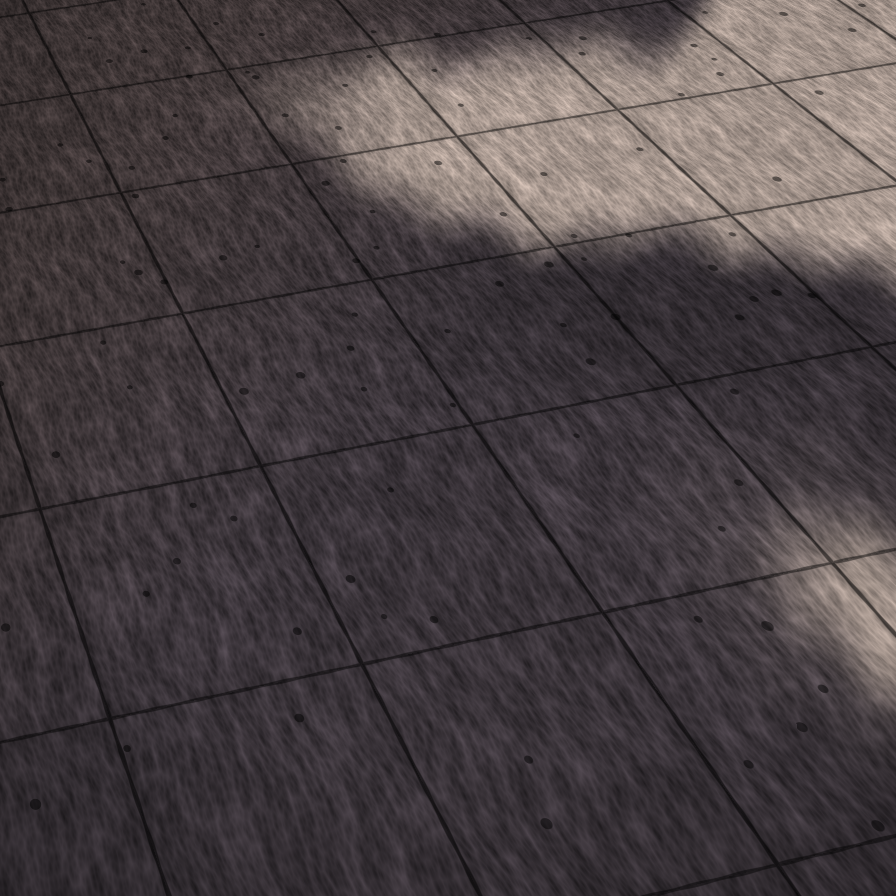
Write a Shadertoy shader that draws this texture.

```glsl
// Concrete paving seen at an angle: a projective map turns the canvas into tile
// units, stretched cellular noise gives the streaked grain and pits, and soft
// bands of low sunlight fall across the shaded slabs.

vec2 hash2(vec2 p) {
    return fract(sin(vec2(dot(p, vec2(127.1, 311.7)), dot(p, vec2(269.5, 183.3)))) * 43758.5);
}

// Cellular noise: x = distance to the nearest point, y = random value of its cell
vec2 cellular(vec2 p) {
    vec2 cell = floor(p), nearest = vec2(9.0, 0.0);
    for (int j = -1; j <= 1; j++)
    for (int i = -1; i <= 1; i++) {
        vec2 id = cell + vec2(i, j);
        vec2 jitter = hash2(id);
        float d = length(id + jitter - p);
        if (d < nearest.x) nearest = vec2(d, fract(jitter.x * 17.3 + jitter.y * 31.7));
    }
    return nearest;
}

// Dark streaks running along the slabs, roughly centred on zero
float streakGrain(vec2 p) {
    p.x += 0.012 * sin(p.y * 9.0 + p.x * 5.0);
    return 0.38 * cellular(p * vec2(17.0, 3.5)).x
         + 0.36 * cellular(p * vec2(38.0, 9.0) + 7.0).x
         + 0.26 * cellular(p * vec2(72.0, 25.0) + 19.0).x - 0.46;
}

// Sunlight amount; p runs from the top left
float sunlight(vec2 p) {
    float wobble = 0.008 * sin(p.x * 31.0 + 1.0) + 0.006 * sin(p.x * 57.0 + p.y * 20.0);
    float lower = 0.11 + 0.17 * smoothstep(0.15, 0.6, p.x) + 0.04 * smoothstep(0.75, 1.0, p.x) + wobble;
    float upper = 0.105 - 0.08 * p.x - 0.16 * smoothstep(0.74, 0.9, p.x) - wobble;
    float band = (1.0 - smoothstep(lower - 0.055, lower + 0.025, p.y))
               * smoothstep(upper - 0.04, upper + 0.045, p.y)
               * smoothstep(0.2, 0.48, p.x);
    // Second patch at the lower right, with a faint halo
    vec2 q = p - vec2(1.02, 0.7) - vec2(0.0, wobble);
    q.y -= 0.45 * q.x;
    float patchDist = length(q / vec2(0.2, 0.125));
    float spot = 0.85 * (1.0 - smoothstep(0.25, 1.05, patchDist))
               + 0.14 * (1.0 - smoothstep(0.6, 1.8, patchDist));
    return clamp(band + spot, 0.0, 1.0);
}

void mainImage(out vec4 fragColor, in vec2 fragCoord) {
    vec2 p = fragCoord / iResolution.xy;
    p.y = 1.0 - p.y;

    // Perspective: columns hold the tile axes and the central joint crossing
    mat3 tileToCanvas = mat3(0.2422, -0.0357, 0.02,
                             -0.0592, -0.122, 0.128,
                             0.5273, 0.474, 1.0);
    vec3 h = inverse(tileToCanvas) * vec3(p, 1.0);
    vec2 tile = h.xy / h.z;
    vec2 pixel = fwidth(tile);
    vec2 id = floor(tile);
    vec2 slabRandom = hash2(id + 40.0);

    // Shade, warmer at the upper left and dimmer toward the corners
    float sun = sunlight(p);
    vec3 shade = mix(vec3(0.275, 0.236, 0.236), vec3(0.243, 0.216, 0.24),
                     smoothstep(0.1, 0.6, 0.6 * p.x + 0.6 * p.y));
    shade *= 1.0 - 0.22 * smoothstep(0.35, 0.75, length(p - vec2(0.5, 0.45)));
    shade *= 1.0 - 0.18 * exp(-dot((p - vec2(0.75, 0.34)) * vec2(3.5, 9.0),
                                   (p - vec2(0.75, 0.34)) * vec2(3.5, 9.0)));
    vec3 color = mix(shade, vec3(0.665, 0.603, 0.568), sun);

    // Slab tone, cloudy mottling and streaks, different on each slab
    float grain = streakGrain(tile + slabRandom * 13.0);
    float mottle = sin(tile.x * 7.0 + 2.0 * sin(tile.y * 4.0)) * sin(tile.y * 5.0 + 1.7 * sin(tile.x * 6.0));
    color *= 1.0 + 0.07 * (slabRandom.x - 0.5) + 0.035 * mottle;
    color *= 1.0 + mix(1.15, 0.7, sun) * grain;

    // Sparse round pits
    vec2 pit = cellular(tile * 4.0 + 3.3);
    float pitRadius = 0.035 + 0.04 * fract(pit.y * 23.0);
    color *= 1.0 - 0.5 * step(pit.y, 0.2)
                 * (1.0 - smoothstep(pitRadius, pitRadius + 4.0 * pixel.x, pit.x));

    // Joints: thin dark lines with a faint dirty margin
    vec2 edge = abs(tile - round(tile));
    vec2 halfWidth = vec2(0.006, 0.005) * (1.0 + 0.25 * sin(tile.yx * 37.0));
    vec2 line = 1.0 - smoothstep(halfWidth - 0.3 * pixel, halfWidth + pixel, edge);
    vec2 dirt = exp(-edge * 45.0);
    color *= 1.0 - 0.1 * max(dirt.x, dirt.y);
    color *= 1.0 - max(0.56 * line.x, 0.46 * line.y);

    fragColor = vec4(clamp(color, 0.0, 1.0), 1.0);
}
```
